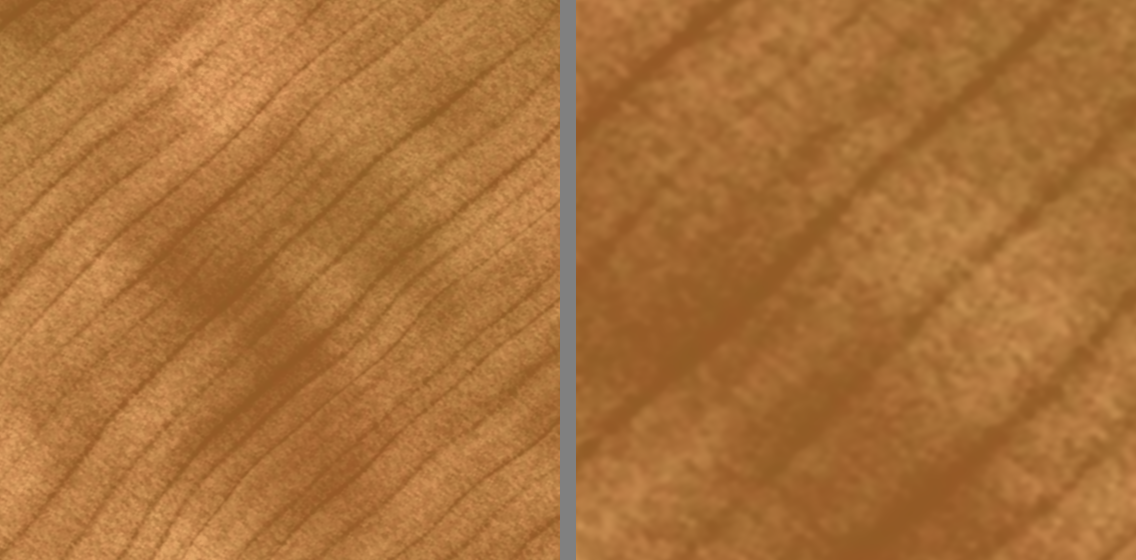
Left, the full canvas; right, a detail of the centre.
Give the GLSL for this texture, as a WebGL 1 fragment shader.

```glsl
precision highp float;
uniform vec2 u_resolution;

#define GRAIN_ANGLE 0.78
#define RING_COUNT 14.5
#define RING_JITTER 0.65
#define LINE_WIDTH 0.047
#define LINE_DEPTH 0.40
#define SHADE_DEPTH 0.20
#define WAVINESS 0.085
#define FIGURE_DEPTH 1.0
#define STREAK_DEPTH 0.46
#define SPECK_DEPTH 0.44
#define BASE_TONE 0.575

const vec3 DARK_WOOD = vec3(0.54, 0.325, 0.12);
const vec3 LIGHT_WOOD = vec3(0.83, 0.60, 0.36);
const vec3 RED_TINT = vec3(0.03, -0.018, 0.006);

float hash(vec2 p) {
  vec3 q = fract(p.xyx * 0.1031);
  q += dot(q, q.yzx + 33.33);
  return fract((q.x + q.y) * q.z);
}

// Smooth value noise, centred on zero
float noise(vec2 p) {
  vec2 cell = floor(p);
  vec2 f = fract(p);
  f = f * f * (3.0 - 2.0 * f);
  float low = mix(hash(cell), hash(cell + vec2(1.0, 0.0)), f.x);
  float high = mix(hash(cell + vec2(0.0, 1.0)), hash(cell + 1.0), f.x);
  return mix(low, high, f.y) - 0.5;
}

mat2 rotation(float angle) {
  float c = cos(angle);
  float s = sin(angle);
  return mat2(c, -s, s, c);
}

// Thin growth lines, each with a soft shade fading to one side
float growthRings(vec2 grain) {
  float ring = grain.y * RING_COUNT;
  float cell = floor(ring);
  float lines = 0.0;
  float shades = 0.0;
  for (int i = -2; i <= 2; i++) {
    float id = cell + float(i);
    float centre = id + 0.5 + RING_JITTER * (hash(vec2(id, 7.0)) - 0.5);
    float d = ring - centre + 0.12 * noise(vec2(grain.x * 9.0, id * 3.7));
    float fade = 0.85 + 0.7 * noise(vec2(grain.x * 3.5, id * 5.3));
    float strength = mix(0.5, 1.1, hash(vec2(id, 19.0))) * fade;
    float width = LINE_WIDTH * mix(0.75, 1.4, hash(vec2(id, 31.0)));
    lines = max(lines, strength * exp(-d * d / (2.0 * width * width)));
    float shade = exp(-4.5 * abs(d)) * smoothstep(-0.15, 0.12, d);
    shades = max(shades, strength * shade);
  }
  return LINE_DEPTH * lines + SHADE_DEPTH * shades;
}

// Broad cross-grain patches of shimmer, some with a firmer edge
float figure(vec2 grain) {
  vec2 q = grain + 0.06 * vec2(noise(grain * 7.0 + 40.0), noise(grain * 5.0 + 70.0));
  float broad = noise(q * vec2(3.6, 2.8) + 11.0);
  float patches = noise(q * vec2(8.0, 6.0) + 23.0);
  patches = smoothstep(-0.28, 0.28, patches) - 0.5;
  return 0.58 * broad + 0.26 * patches;
}

// Fine lengthwise fibres and wider pale bands
float streaks(vec2 grain) {
  float bands = noise(grain * vec2(2.5, 24.0) + 53.0);
  float fibres = noise(grain * vec2(8.0, 80.0) + 91.0);
  return 0.7 * bands + 0.45 * fibres;
}

// Small soft flecks leaning across the grain
float specks(vec2 p) {
  float flecks = noise(rotation(-0.65) * p * vec2(90.0, 190.0) + 17.0);
  float fine = noise(rotation(0.35) * p * vec2(190.0, 230.0) + 61.0);
  return 0.7 * flecks + 0.65 * fine;
}

void main() {
  vec2 p = gl_FragCoord.xy / u_resolution.y;
  vec2 straight = rotation(GRAIN_ANGLE) * p;

  // Bend the grain: x runs along it, y across it
  vec2 grain = straight;
  grain.y += WAVINESS * noise(straight * vec2(2.3, 1.8) + 5.0);
  grain.y += 0.25 * WAVINESS * noise(straight * vec2(7.0, 6.0) + 29.0);

  // Flecks glint more where the figure is pale
  float shimmer = figure(straight);
  float tone = BASE_TONE - growthRings(grain);
  tone += FIGURE_DEPTH * shimmer;
  tone += STREAK_DEPTH * streaks(grain);
  tone += SPECK_DEPTH * (1.0 + 0.9 * shimmer) * specks(p);

  // Ease the darkest tones toward a floor
  tone = 0.5 * (tone + 0.1 + sqrt((tone - 0.1) * (tone - 0.1) + 0.02));
  tone = min(tone, 1.15);

  // Slight drift between reddish and olive wood
  float warmth = noise(straight * 3.3 + 83.0) + 0.7 * noise(p * 75.0 + 37.0);
  vec3 color = mix(DARK_WOOD, LIGHT_WOOD, tone) + RED_TINT * warmth;
  gl_FragColor = vec4(color, 1.0);
}
```
